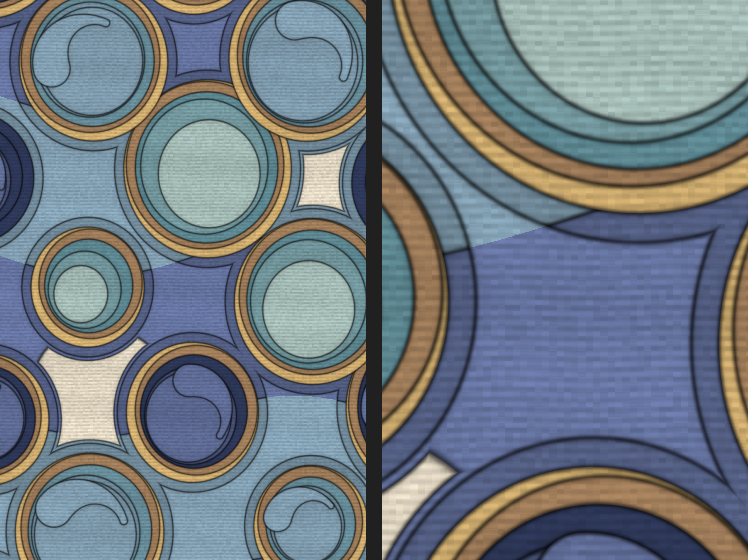
Left: the whole. Right: its middle third, enlarged.
This pattern is drawn by a Shadertoy shader. Its source:

```glsl
// A carved wool rug: ringed discs on a staggered lattice over blue ground.
// Every piece is a signed distance laid over the last with a dark carved
// groove at its edge; ribs and flecks of pile are multiplied on top.

const vec3 SLATE  = vec3(0.49, 0.60, 0.67);
const vec3 TEAL   = vec3(0.37, 0.54, 0.58);
const vec3 SAGE   = vec3(0.64, 0.73, 0.71);
const vec3 INDIGO = vec3(0.36, 0.41, 0.57);
const vec3 NAVY   = vec3(0.18, 0.22, 0.35);
const vec3 TAN    = vec3(0.64, 0.50, 0.36);
const vec3 GOLD   = vec3(0.84, 0.70, 0.45);
const vec3 CREAM  = vec3(0.88, 0.84, 0.76);

float hash(vec2 p) {
    p = fract(p * vec2(0.1031, 0.1137));
    p += dot(p, p.yx + 33.33);
    return fract((p.x + p.y) * p.x * 17.0);
}

// Lays one piece of pile and carves its outline.
void inlay(inout vec3 col, vec3 tone, float d) {
    float aa = 0.7 / iResolution.y;
    col = mix(col, tone, smoothstep(aa, -aa, d));
    col *= 1.0 - 0.5 * exp(-d * d / 2.6e-6) - 0.1 * exp(-abs(d) / 0.004);
}

// Centre (xy) and radius (z) of the disc in lattice cell (i, j).
vec3 discAt(float i, float j) {
    float stagger = mod(j, 2.0);
    vec2 c = vec2(0.16 + 0.395 * i - 0.1975 * stagger, 0.05 + 0.212 * j);
    c += 0.014 * sin(vec2(3.1 * i + 1.7 * j, 2.3 * i + 4.1 * j));
    return vec3(c, 0.129 - 0.025 * cos(2.2 * i + 0.94 * (j - 2.0)));
}

// Slightly oval distance to a disc.
float oval(vec2 q, float r) {
    return length(q * vec2(1.03, 0.97)) - r;
}

// Curved drop: an arc that swells from its tail to its head.
float comma(vec2 q, float r) {
    float t = clamp(atan(q.y, q.x), -1.1, 1.1);
    float thick = r * mix(0.05, 0.24, smoothstep(-1.1, 1.1, t));
    return length(q - 0.52 * r * vec2(cos(t), sin(t))) - thick;
}

void paintDisc(inout vec3 col, vec2 p, float i, float j) {
    vec3 disc = discAt(i, j);
    vec2 q = p - disc.xy;
    float r = disc.z;
    if (length(q) > r * 1.3) return;

    // Colour family follows the row; every fourth row alternates.
    float row = mod(j, 4.0);
    bool alternating = row > 2.5;
    float kind = alternating ? 1.0 + mod(i, 2.0) : row;
    vec3 rim  = kind < 0.5 ? mix(TEAL, SLATE, 0.35) : kind < 1.5 ? NAVY : TEAL;
    vec3 face = kind < 0.5 ? SLATE : kind < 1.5 ? INDIGO : SAGE;
    bool bare = alternating && kind < 1.5;

    float turn = 1.4 + 0.9 * sin(2.7 * i + 1.9 * j);
    vec2 lean = vec2(cos(turn), sin(turn));

    // Gold crescent, tan band, dark rim
    inlay(col, bare ? NAVY : GOLD, oval(q, r));
    if (!bare) inlay(col, TAN, oval(q - 0.008 * lean, r - 0.009));
    inlay(col, rim, oval(q - 0.003 * lean, r - 0.023));

    // Face, set off centre
    vec2 f = q + 0.007 * lean.yx;
    inlay(col, mix(rim, face, kind > 1.5 ? 0.3 : 0.65), oval(f, r - 0.037));
    if (kind > 1.5) {
        inlay(col, face, oval(f + 0.1 * r * lean, r * 0.88 - 0.042));
    } else {
        inlay(col, face, oval(f + 0.004 * lean, r - 0.043));
        vec2 g = mat2(lean.x, -lean.y, lean.y, lean.x) * f;
        inlay(col, face * 1.06, comma(g, r));
    }
}

void mainImage(out vec4 fragColor, in vec2 fragCoord) {
    vec2 p = fragCoord / iResolution.y;

    // Distance to the nearest disc shapes the concave gaps.
    float gap = 1.0;
    for (float j = -1.0; j < 6.0; j++)
        for (float i = -1.0; i < 3.0; i++) {
            vec3 disc = discAt(i, j);
            gap = min(gap, oval(p - disc.xy, disc.z));
        }

    // Ground in two blues, then lighter panels, some of them cream
    float tide = sin(11.0 * p.y - 2.83 + 0.4 * sin(9.0 * p.x));
    vec3 col = SLATE * 0.92;
    inlay(col, INDIGO * 0.93, -0.09 * tide);
    float panel = 0.017 - gap;
    inlay(col, tide > 0.0 ? INDIGO * 1.12 : SLATE * 1.06, panel);
    float pale = cos(8.0 * (p.x - 0.57)) * cos(7.5 * (p.y - 0.7));
    inlay(col, CREAM, max(panel + 0.006, 0.1 * (0.55 - pale)));

    for (float j = -1.0; j < 6.0; j++)
        for (float i = -1.0; i < 3.0; i++)
            paintDisc(col, p, i, j);

    // Woven ribs, flecks and uneven dye
    float rib = sin(6.2832 * 165.0 * p.y + 0.5 * sin(60.0 * p.x));
    float fleck = hash(floor(p * vec2(230.0, 330.0)) + 7.0) - 0.5;
    float dye = sin(31.0 * p.y + 2.0 * sin(5.0 * p.x)) + sin(83.0 * p.y + 7.0 * p.x);
    col *= 0.99 + 0.055 * rib + 0.1 * fleck + 0.02 * dye;

    fragColor = vec4(clamp(col, 0.0, 1.0), 1.0);
}
```
